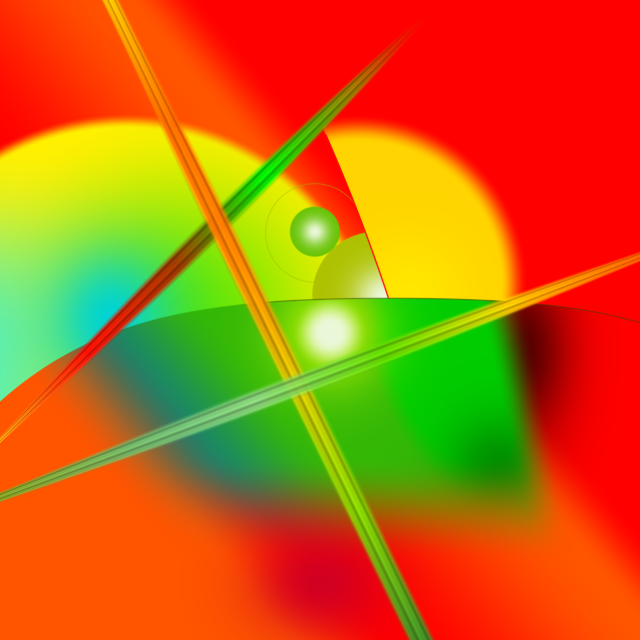
Reproduce this background procedurally as a WebGL 1 fragment shader.

```glsl
precision highp float;
// Abstract still life: soft overlapping discs over a red and orange diagonal
// field, split by a wide flat arc and crossed by three streaked light beams.
// Built from distance functions, soft masks, glows and five-segment colour ramps.
uniform vec2 u_resolution;

#define RED vec3(1.0, 0.0, 0.0)
#define ORANGE vec3(1.0, 0.33, 0.0)
#define YELLOW vec3(1.0, 0.94, 0.0)
#define GOLD vec3(1.0, 0.83, 0.0)
#define GREEN vec3(0.0, 0.8, 0.0)
#define TEAL vec3(0.1, 0.52, 0.42)
#define CYAN vec3(0.0, 0.83, 0.83)
#define PALE vec3(0.92, 0.97, 0.85)
#define ARC_TOP vec2(0.612, 0.534)
#define STREAK_STRENGTH 0.13

// Soft step falling from 1 to 0 around zero
float inside(float d, float blur) {
  return 1.0 - smoothstep(-blur, blur, d);
}

float glow(vec2 offset, vec2 size) {
  vec2 q = offset / size;
  return exp(-dot(q, q));
}

// Six evenly spaced colours
vec3 ramp(float t, vec3 a, vec3 b, vec3 c, vec3 d, vec3 e, vec3 f) {
  t = clamp(t, 0.0, 1.0) * 5.0;
  vec3 col = mix(a, b, clamp(t, 0.0, 1.0));
  col = mix(col, c, clamp(t - 1.0, 0.0, 1.0));
  col = mix(col, d, clamp(t - 2.0, 0.0, 1.0));
  col = mix(col, e, clamp(t - 3.0, 0.0, 1.0));
  return mix(col, f, clamp(t - 4.0, 0.0, 1.0));
}

// Position along a beam (x) and signed distance across it (y)
vec2 beamSpace(vec2 p, vec2 from, vec2 to) {
  vec2 axis = to - from, q = p - from;
  float len = length(axis);
  return vec2(dot(q, axis) / (len * len), (axis.x * q.y - axis.y * q.x) / len);
}

vec3 paintBeam(vec3 base, vec3 tint, float across, float halfWidth, float alpha) {
  float v = across / halfWidth;
  float streak = sin(v * 8.0 + 0.6) + 0.5 * sin(v * 17.0 + 2.0);
  tint *= 1.0 + STREAK_STRENGTH * streak;
  return mix(base, tint, alpha * (1.0 - smoothstep(0.5, 1.1, abs(v))));
}

// Red field with diagonal orange bands
vec3 field(float diagonal) {
  float corner = 1.0 - smoothstep(0.34, 0.47, diagonal);
  float band = smoothstep(0.48, 0.78, diagonal) * inside(diagonal - 0.835, 0.045);
  return mix(RED, ORANGE, max(corner, band));
}

// Large left disc: yellow rim, green heart, cyan pool
vec3 leftDisc(vec2 p) {
  vec3 col = mix(vec3(0.35, 0.9, 0.0), YELLOW,
                 smoothstep(0.0, 0.34, length(p - vec2(0.28, 0.5))));
  float wash = inside(p.x - 0.09, 0.13) * inside(p.y - 0.62, 0.16);
  col = mix(col, vec3(0.35, 0.94, 0.7), wash);
  return mix(col, CYAN, glow(p - vec2(0.175, 0.5), vec2(0.1, 0.115)));
}

// Everything above the arc
vec3 upper(vec2 p, vec3 base, float px) {
  vec3 col = mix(base, leftDisc(p), inside(length(p - vec2(0.195, 0.411)) - 0.4, 0.012));
  float ring = abs(length(p - vec2(0.492, 0.636)) - 0.077);
  col = mix(col, vec3(0.65, 0.72, 0.0), 0.6 * inside(ring - 0.0005, px));

  // Small dome with a pale corner
  float dome = inside(length(p - vec2(0.588, 0.538)) - 0.1, px);
  vec3 domeTint = mix(vec3(0.68, 0.76, 0.0), PALE, glow(p - vec2(0.6, 0.535), vec2(0.045)));
  col = mix(col, domeTint, dome);

  // Golden disc cut by a curved edge with a red rim
  float drop = 0.792 - p.y;
  float cut = p.x - (0.508 + 0.44 * drop - 0.218 * drop * drop);
  float goldMask = inside(length(p - vec2(0.56, 0.557)) - 0.243, 0.022);
  vec3 gold = mix(GOLD, YELLOW, 0.7 * glow(p - vec2(0.64, 0.54), vec2(0.09)));
  col = mix(col, mix(base, gold, goldMask), inside(-cut, px));
  col = mix(col, RED, inside(abs(cut) - 0.001, px) * inside(p.y - 0.79, px));

  // Shaded orb
  float orb = length(p - vec2(0.492, 0.638));
  vec3 orbTint = mix(vec3(0.4, 0.76, 0.0), PALE, exp(-orb * orb / 0.0004));
  return mix(col, orbTint, inside(orb - 0.039, px));
}

// Everything below the arc
vec3 lower(vec2 p, vec3 base, float diagonal) {
  vec3 col = mix(base, vec3(0.82, 0.0, 0.13), glow(p - vec2(0.5, 0.09), vec2(0.1, 0.08)));
  col *= 1.0 - 0.68 * glow(p - vec2(0.815, 0.45), vec2(0.075, 0.14));
  vec3 body = mix(TEAL, vec3(0.2, 0.72, 0.02), smoothstep(0.42, 0.58, diagonal));
  vec2 q = p - vec2(0.7 + 0.28 * (0.45 - p.y), 0.43);
  body = mix(body, GREEN, inside(length(q / vec2(0.115, 0.2)) - 0.95, 0.2));
  body *= 1.0 - 0.3 * glow(p - vec2(0.78, 0.27), vec2(0.08));
  float mask = smoothstep(0.29, 0.46, diagonal) * smoothstep(0.12, 0.29, p.y);
  mask *= inside(p.x - 0.79 - 0.2 * (0.5 - p.y), 0.035);
  col = mix(col, body, mask);
  float lamp = length(p - vec2(0.516, 0.48));
  col = mix(col, vec3(0.7, 0.93, 0.0), exp(-lamp * lamp / 0.0075));
  return mix(col, PALE, 1.0 - smoothstep(0.015, 0.06, lamp));
}

void main() {
  vec2 p = gl_FragCoord.xy / u_resolution;
  float px = 1.0 / min(u_resolution.x, u_resolution.y);
  float diagonal = dot(p, vec2(0.772, 0.635));
  vec3 base = field(diagonal);
  float d2 = (p.x - ARC_TOP.x) * (p.x - ARC_TOP.x);
  float arc = p.y - ARC_TOP.y + 0.1336 * d2 + 0.794 * d2 * d2;
  vec3 col = mix(upper(p, base, px), lower(p, base, diagonal), inside(arc, px));
  float arcLine = inside(abs(arc) - 0.0007, px) * smoothstep(0.35, 0.45, p.x);
  col = mix(col, vec3(0.2, 0.25, 0.0), 0.6 * arcLine);

  // Rising beam, tapered and fading at the top
  vec2 b = beamSpace(p, vec2(0.0, 0.312), vec2(0.69, 1.0));
  vec3 tint = ramp(b.x, vec3(1.0, 0.6, 0.05), vec3(0.95, 0.06, 0.02), vec3(0.6, 0.22, 0.0),
                   vec3(0.0, 0.9, 0.0), vec3(0.6, 0.45, 0.0), RED);
  float swell = sin(3.1416 * clamp(b.x, 0.0, 1.0));
  col = paintBeam(col, tint, b.y, 0.004 + 0.015 * swell, inside(b.x - 0.9, 0.1));

  // Steep falling beam
  b = beamSpace(p, vec2(0.172, 1.0), vec2(0.658, 0.0));
  tint = ramp(b.x, vec3(1.0, 0.75, 0.0), vec3(1.0, 0.4, 0.0), vec3(1.0, 0.48, 0.0),
              vec3(0.85, 0.75, 0.0), vec3(0.5, 0.82, 0.0), vec3(0.22, 0.58, 0.15));
  col = paintBeam(col, tint, b.y, 0.013 + 0.007 * smoothstep(0.0, 0.4, b.x), 0.95);

  // Shallow beam in front
  b = beamSpace(p, vec2(0.0, 0.223), vec2(1.0, 0.599));
  tint = ramp(b.x, vec3(0.45, 0.65, 0.15), vec3(0.4, 0.72, 0.42), vec3(0.55, 0.8, 0.5),
              vec3(0.38, 0.82, 0.0), vec3(1.0, 0.8, 0.0), vec3(1.0, 0.4, 0.0));
  swell = sin(3.1416 * clamp(b.x, 0.0, 1.0));
  col = paintBeam(col, tint, b.y, 0.008 + 0.011 * swell, 0.9);

  gl_FragColor = vec4(clamp(col, 0.0, 1.0), 1.0);
}
```
